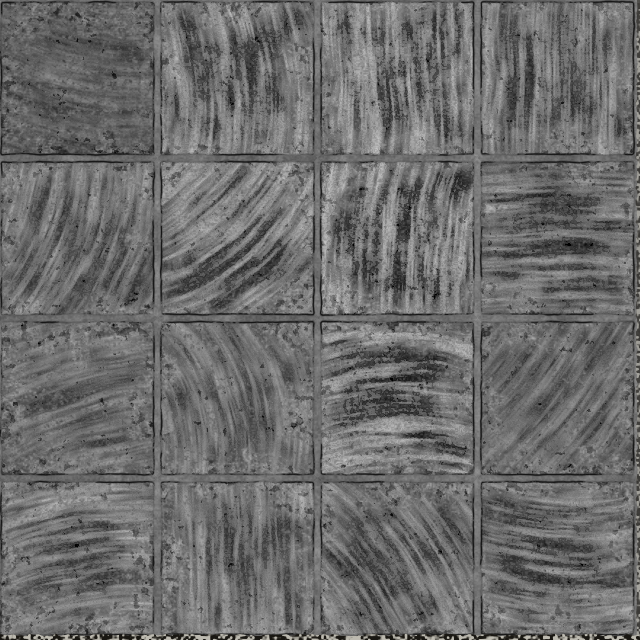
A three.js fragment shader for this texture:

```glsl
// Four by four grey stone tiles with pale grout and dark, broken grooves.
// Each tile carries bent, dry brush strokes: stretched value noise, turned
// by a per-tile angle and broken up by grain, over a rough, pitted surface.
varying vec2 vUv;

const float TILES = 4.0;
const vec2 GRID_SHIFT = vec2(0.016, -0.011);  // in tiles
const float TILE_HALF = 0.476;
const float CORNER = 0.012;
const float GROOVE_WIDTH = 0.0062;
const float STROKE_DARK = 0.25;
const float STROKE_LIGHT = 0.16;
const float STROKE_BREAKUP = 0.80;
const float GRAIN = 0.46;
const float BORDER_BOTTOM = 0.008;
const float BORDER_RIGHT = 0.995;
const vec3 GROUT = vec3(0.43);
const vec3 GROOVE = vec3(0.07);

// Per-tile settings: one line per row from the bottom, left to right.
const mat4 STROKE_ANGLE = mat4(  // degrees from horizontal
  10.0, 91.0, 125.0, -3.0,
  16.0, 105.0, 2.0, 52.0,
  70.0, 42.0, 84.0, 1.0,
  -12.0, 95.0, 92.0, 89.0);
const mat4 STROKE_BEND = mat4(
  -0.2, 0.0, 0.2, 0.25,
  -0.2, 0.45, -0.3, 0.1,
  0.3, 0.35, -0.15, -0.1,
  0.3, 0.25, 0.05, 0.0);
const mat4 STROKE_FORCE = mat4(
  0.75, 0.75, 0.80, 0.85,
  0.50, 0.60, 1.10, 0.55,
  0.70, 0.90, 1.10, 0.85,
  0.35, 0.95, 1.05, 0.85);
const mat4 TILE_TONE = mat4(
  0.47, 0.47, 0.46, 0.47,
  0.44, 0.46, 0.48, 0.44,
  0.46, 0.48, 0.50, 0.45,
  0.39, 0.48, 0.50, 0.48);

float hash(vec2 p) {
  return fract(sin(dot(p, vec2(127.1, 311.7))) * 43758.5453);
}

float noise(vec2 p) {
  vec2 i = floor(p), f = fract(p);
  f = f * f * (3.0 - 2.0 * f);
  return mix(mix(hash(i), hash(i + vec2(1.0, 0.0)), f.x),
             mix(hash(i + vec2(0.0, 1.0)), hash(i + vec2(1.0)), f.x), f.y);
}

float fbm(vec2 p) {
  float sum = 0.0, amp = 0.53;
  for (int k = 0; k < 4; k++) {
    sum += amp * noise(p);
    p = mat2(1.62, 1.22, -1.22, 1.62) * p + 17.3;
    amp *= 0.5;
  }
  return sum;
}

// Value of a per-tile table at a tile index.
float pick(mat4 table, vec2 id) {
  vec4 k = vec4(0.0, 1.0, 2.0, 3.0);
  vec4 column = 1.0 - step(0.5, abs(k - id.x));
  vec4 row = 1.0 - step(0.5, abs(k - id.y));
  return dot(column, table * row);
}

// Long, thin streaks along the stroke direction, about 0 to 1.
float streaks(vec2 q, vec2 id, vec2 seed) {
  float angle = radians(pick(STROKE_ANGLE, id));
  vec2 dir = vec2(cos(angle), sin(angle));
  float along = dot(q, dir);
  float across = dot(q, vec2(-dir.y, dir.x));
  across -= pick(STROKE_BEND, id) * along * along;
  across += 0.025 * (noise(q * 4.0 + seed) - 0.5);
  return 0.38 * noise(vec2(along * 2.6, across * 23.0) + seed)
       + 0.37 * noise(vec2(along * 4.0, across * 46.0) + seed * 1.7)
       + 0.25 * noise(vec2(along * 9.0, across * 85.0) + seed * 2.3);
}

float tileTone(vec2 q, vec2 id, vec2 p, float grain) {
  float force = pick(STROKE_FORCE, id);
  float cloud = fbm(p * 6.0 + 5.0);
  float rim = max(abs(q.x), abs(q.y)) + 0.5 * (cloud - 0.5);
  float inside = 1.0 - smoothstep(0.24, 0.50, rim);
  float streak = streaks(q, id, id * 37.0 + 11.0) + STROKE_BREAKUP * (grain - 0.5);
  streak += 0.30 * (fbm(p * 9.0 + 31.0) - 0.5);

  float tone = pick(TILE_TONE, id) + 0.10 * (cloud - 0.5);
  tone -= force * inside * (0.03 + STROKE_DARK * smoothstep(0.50, 0.64, streak));
  tone += force * STROKE_LIGHT * smoothstep(0.45, 0.30, streak);
  // sparse pits, and chips close to the rim
  tone -= 0.22 * smoothstep(0.74, 0.82, fbm(p * 26.0 + 3.0));
  tone -= 0.18 * smoothstep(0.40, 0.47, rim) * smoothstep(0.56, 0.68, fbm(p * 30.0));
  return tone + GRAIN * (grain - 0.5);
}

void main() {
  vec2 p = vUv * TILES + GRID_SHIFT;
  vec2 id = clamp(floor(p), 0.0, TILES - 1.0);
  vec2 q = p - id - 0.5;
  vec2 turned = mat2(0.8, 0.6, -0.6, 0.8) * p;
  float grain = 0.30 * noise(turned * 36.0) + 0.35 * noise(turned * 67.0 + 9.0)
              + 0.35 * noise(p * 110.0);

  // rounded tile outline with a slight wobble
  vec2 e = abs(q) - TILE_HALF + CORNER;
  float d = length(max(e, 0.0)) + min(max(e.x, e.y), 0.0) - CORNER;
  d += 0.014 * (fbm(p * 11.0) - 0.5);

  vec3 grout = GROUT + 0.20 * (grain - 0.5) + 0.16 * (fbm(p * 7.0) - 0.5);
  grout += 0.04 * step(e.y, e.x);
  vec3 color = mix(vec3(tileTone(q, id, p, grain)), grout, smoothstep(-0.004, 0.005, d));

  // groove that fades and breaks along its length
  float depth = 0.15 + 0.80 * smoothstep(0.32, 0.62, fbm(p * 6.0 + 23.0) + 0.5 * (grain - 0.5));
  color = mix(color, GROOVE, depth * exp(-d * d / (GROOVE_WIDTH * GROOVE_WIDTH)));

  // ragged speckles along the bottom and right borders
  float ragged = 0.004 * (noise(vUv * 150.0) - 0.5);
  float bottom = 1.0 - smoothstep(-0.001, 0.001, vUv.y - BORDER_BOTTOM + ragged);
  float right = smoothstep(-0.001, 0.001, vUv.x - BORDER_RIGHT + ragged);
  float speckle = smoothstep(0.30, 0.75, noise(vUv * 260.0));
  vec3 dirt = mix(vec3(0.10, 0.09, 0.07), vec3(0.74, 0.73, 0.69), speckle);
  color = mix(color, dirt, max(bottom, 0.6 * right));

  gl_FragColor = vec4(clamp(color, 0.0, 1.0), 1.0);
}
```
